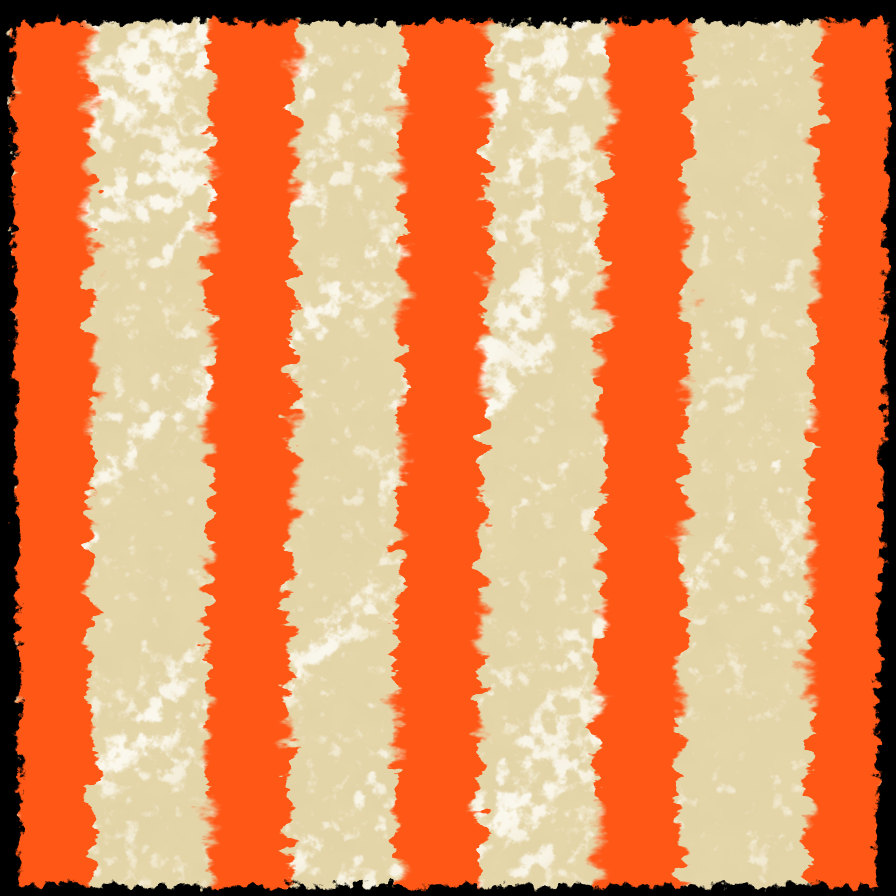
This pattern is drawn by a WebGL 2 fragment shader. Its source:

```glsl
#version 300 es
precision highp float;
// Five rough-edged orange stripes on scuffed cream, inside a ragged black border.

uniform vec2 u_resolution;
out vec4 fragColor;

const vec3 CREAM  = vec3(0.894, 0.835, 0.660);
const vec3 CHALK  = vec3(0.985, 0.975, 0.940);
const vec3 ORANGE = vec3(1.000, 0.340, 0.088);
const vec3 BLACK  = vec3(0.0);

const int   STRIPES      = 5;
const float FIRST_CENTRE = 0.054;
const float PITCH        = 0.225;
const float INNER_SHIFT  = -0.010;  // third and fourth stripes sit further left
const float HALF_WIDTH   = 0.0465;
const float LEAN         = 0.0048;  // extra tilt of each stripe to the right
const float EDGE_ROUGH   = 0.040;
const float FRAME_ROUGH  = 0.022;
const float FRAME_TOP    = 0.975;
const float FRAME_BOTTOM = 0.012;
const vec2  FRAME_LEFT   = vec2(0.023, 0.014);  // at the bottom, at the top
const vec2  FRAME_RIGHT  = vec2(0.977, 0.993);
const vec2  SCRATCH_A    = vec2(0.768, 0.352);
const vec2  SCRATCH_B    = vec2(0.915, 0.546);

float hash(vec2 p) {
    uvec2 q = uvec2(ivec2(p)) * uvec2(1597u, 3812u);
    uint n = (q.x ^ q.y ^ 7919u) * 2654435u;
    n = (n ^ (n >> 15)) * 73244475u;
    n = (n ^ (n >> 13)) * 19349663u;
    return float((n ^ (n >> 16)) & 65535u) / 65535.0;
}

float noise(vec2 p) {
    vec2 i = floor(p), f = fract(p);
    f = f * f * (3.0 - 2.0 * f);
    return mix(mix(hash(i), hash(i + vec2(1, 0)), f.x),
               mix(hash(i + vec2(0, 1)), hash(i + vec2(1, 1)), f.x), f.y);
}

float fbm(vec2 p) {
    float sum = 0.0, amp = 0.5;
    for (int k = 0; k < 4; k++) {
        sum += amp * noise(p);
        p = mat2(1.6, 1.2, -1.2, 1.6) * p + 17.3;
        amp *= 0.5;
    }
    return sum / 0.9375;
}

float segmentDistance(vec2 p, vec2 a, vec2 b) {
    vec2 ab = b - a;
    return length(p - a - ab * clamp(dot(p - a, ab) / dot(ab, ab), 0.0, 1.0));
}

// Signed distance to the stripes, positive inside.
float stripeDistance(vec2 p) {
    float d = -1.0;
    for (int k = 0; k < STRIPES; k++) {
        float i = float(k);
        float inner = step(1.5, i) * step(i, 3.5);
        float centre = FIRST_CENTRE + PITCH * i + INNER_SHIFT * inner
                     + LEAN * i * (p.y - 0.5);
        float wander = 0.006 * (noise(vec2(p.y * 7.0, i * 9.0 + 3.0)) - 0.5);
        d = max(d, HALF_WIDTH - abs(p.x - centre - wander));
    }
    return d;
}

// Distance to the border, positive inside the painted area.
float frameDistance(vec2 p) {
    float left = mix(FRAME_LEFT.x, FRAME_LEFT.y, p.y);
    float right = mix(FRAME_RIGHT.x, FRAME_RIGHT.y, p.y);
    return min(min(p.x - left, right - p.x), min(FRAME_TOP - p.y, p.y - FRAME_BOTTOM));
}

// Chalky specks gathered along diagonal scuffs.
float chalk(vec2 p) {
    vec2 q = vec2(p.x + p.y, p.y - p.x) * 0.7071;
    float scuff = noise(q * vec2(4.0, 15.0) + vec2(3.0, 41.0)) * 0.65
                + noise(q * vec2(9.0, 48.0) + vec2(8.0, 90.0)) * 0.35;
    float wear = smoothstep(0.38, 0.85, scuff) * mix(1.0, 0.45, smoothstep(0.7, 0.8, p.x));
    float scratch = 1.0 - smoothstep(0.001, 0.011, segmentDistance(p, SCRATCH_A, SCRATCH_B));
    wear = max(wear, 0.9 * scratch);
    float threshold = mix(0.60, 0.36, wear);
    float specks = smoothstep(threshold, threshold + 0.27, fbm(p * 75.0 + 20.0));
    return specks * mix(0.55, 0.95, wear);
}

void main() {
    vec2 p = gl_FragCoord.xy / u_resolution;
    float aa = 0.8 / min(u_resolution.x, u_resolution.y);

    // Cream ground
    vec3 colour = mix(CREAM, CHALK, chalk(p));
    colour += 0.018 * (fbm(p * 34.0 + 60.0) - 0.5);

    // Torn stripe edges, dry and translucent in places
    float ragged = fbm(p * vec2(42.0, 82.0) + 11.0) - 0.5;
    float dryness = smoothstep(0.45, 0.8, noise(p * vec2(24.0, 32.0) + 70.0));
    float softness = max(aa, mix(0.0015, 0.009, dryness));
    float stripe = stripeDistance(p) + EDGE_ROUGH * ragged;
    colour = mix(colour, ORANGE, smoothstep(-softness, softness, stripe));

    // Black border with a fine bristly edge
    float bristle = fbm(p * 110.0 + 130.0) - 0.5;
    float frame = frameDistance(p) + FRAME_ROUGH * bristle;
    float blur = max(aa, 0.0018);
    colour = mix(BLACK, colour, smoothstep(-blur, blur, frame));

    fragColor = vec4(colour, 1.0);
}
```
